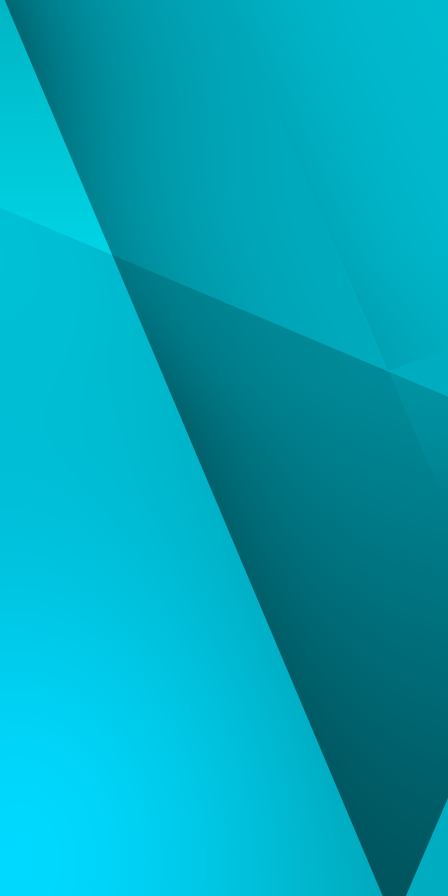
Write a Shadertoy shader that draws this background.

```glsl
// Overlapping teal and cyan paper-like panels with soft shadows along diagonal folds.

// Canvas units: x runs 0..1, y runs 0..2, origin at the lower left
const vec2 CANVAS = vec2(1.0, 2.0);

// Fold lines, each given by two points
const vec2 MAIN_A = vec2(0.0104, 2.0), MAIN_B = vec2(0.8542, 0.0);
const vec2 CROSS_A = vec2(0.0, 1.5365), CROSS_B = vec2(1.0, 1.1146);
const vec2 SECOND_A = vec2(0.513, 2.0), SECOND_B = vec2(0.867, 1.172);
const vec2 WEDGE_END = vec2(1.0, 1.219);
const vec2 CORNER_A = vec2(1.0, 0.219), CORNER_B = vec2(0.906, 0.0);

// Light and shade
const float TEAL_BLUE = 1.11;
const vec3 GLOW_COLOR = vec3(0.0, 0.85, 1.0);
const vec2 GLOW_CENTER = vec2(0.04, 0.08);
const vec2 GLOW_SCALE = vec2(1.05, 0.8);
const float UPPER_FALLOFF = 4.5;
const float LOWER_FALLOFF = 6.0;
const float RIGHT_FALLOFF = 5.0;
const float EDGE_FALLOFF = 8.0;

// Signed distance to a line; positive on the left of the direction a to b
float lineSide(vec2 p, vec2 a, vec2 b) {
    vec2 along = normalize(b - a);
    return dot(p - a, vec2(-along.y, along.x));
}

float coverage(float d) {
    return clamp(0.5 + d * iResolution.y / CANVAS.y, 0.0, 1.0);
}

// Rises from 0 at a fold towards 1 far from it
float awayFrom(float d, float falloff) {
    return 1.0 - exp(-max(d, 0.0) * falloff);
}

vec3 teal(float tone) {
    return vec3(0.0, tone, tone * TEAL_BLUE);
}

vec3 lowerPanel(float y, float mainDist, float secondMask) {
    float shade = mix(0.33, 0.38, clamp(y / 0.8, 0.0, 1.0));
    shade += 0.08 * smoothstep(1.0, 1.45, y);
    float lit = mix(0.34, 0.55, clamp(y / 1.15, 0.0, 1.0));
    float tone = mix(shade, lit, awayFrom(mainDist, LOWER_FALLOFF));
    return teal(tone + 0.03 * secondMask * smoothstep(0.85, 1.05, y));
}

vec3 upperPanel(float y, float mainDist) {
    float shade = mix(0.52, 0.40, smoothstep(1.45, 2.0, y));
    return teal(mix(shade, 0.69, awayFrom(mainDist, UPPER_FALLOFF)));
}

vec3 rightPanel(float y, float secondDist) {
    float tone = mix(0.655, 0.74, awayFrom(secondDist, RIGHT_FALLOFF));
    return teal(tone - 0.025 * smoothstep(1.5, 1.2, y));
}

vec3 brightPanel(vec2 p, float mainDist) {
    float tone = mix(0.685, 0.76, smoothstep(0.5, 1.45, p.y));
    float glow = smoothstep(1.0, 0.0, length((p - GLOW_CENTER) * GLOW_SCALE));
    vec3 color = mix(teal(tone), GLOW_COLOR, glow);
    return color - teal(0.03) * exp(-abs(mainDist) * EDGE_FALLOFF);
}

void mainImage(out vec4 fragColor, in vec2 fragCoord) {
    vec2 p = fragCoord / iResolution.xy * CANVAS;

    float mainDist = lineSide(p, MAIN_A, MAIN_B);
    float secondDist = lineSide(p, SECOND_A, SECOND_B);
    float above = coverage(lineSide(p, CROSS_A, CROSS_B));
    float second = coverage(secondDist);
    float overWedge = coverage(lineSide(p, SECOND_B, WEDGE_END));
    float corner = coverage(lineSide(p, CORNER_A, CORNER_B));

    // Panels right of the main fold
    vec3 rightTop = mix(teal(0.68), rightPanel(p.y, secondDist), overWedge);
    vec3 top = mix(upperPanel(p.y, mainDist), rightTop, second);
    vec3 color = mix(lowerPanel(p.y, mainDist, second), top, above);
    color = mix(color, teal(0.68), corner);

    // Bright panels left of the main fold
    float topTone = mix(0.83, 0.71, clamp((p.y - 1.43) / 0.57, 0.0, 1.0));
    vec3 leftTop = vec3(0.0, topTone, topTone * 1.08);
    vec3 left = mix(brightPanel(p, mainDist), leftTop, above);
    color = mix(left, color, coverage(mainDist));

    fragColor = vec4(color, 1.0);
}
```
